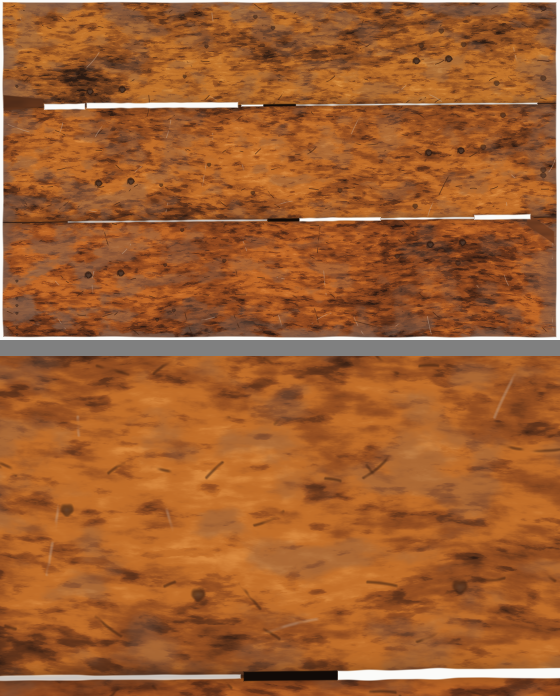
Top, the full canvas; bottom, a detail of the centre.
A Shadertoy shader for this texture:

```glsl
// Worn three-plank wooden table top with open joints, nails, stains and scratches.

const vec3 PAPER  = vec3(0.985, 0.985, 0.975);
const vec3 SOOT   = vec3(0.17, 0.10, 0.07);
const vec3 UMBER  = vec3(0.39, 0.21, 0.11);
const vec3 RUSSET = vec3(0.58, 0.31, 0.135);
const vec3 HONEY  = vec3(0.76, 0.44, 0.17);
const vec3 GOLD   = vec3(0.86, 0.56, 0.27);
const vec3 ASH    = vec3(0.50, 0.37, 0.30);
const vec3 CHALK  = vec3(0.78, 0.68, 0.60);

float hash(vec2 p) {
    vec3 q = fract(p.xyx * vec3(0.1031, 0.1030, 0.0973));
    q += dot(q, q.yzx + 33.33);
    return fract((q.x + q.y) * q.z);
}

float noise(vec2 p) {
    vec2 i = floor(p), f = fract(p);
    f = f * f * (3.0 - 2.0 * f);
    return mix(mix(hash(i), hash(i + vec2(1, 0)), f.x),
               mix(hash(i + vec2(0, 1)), hash(i + vec2(1, 1)), f.x), f.y);
}

float fbm(vec2 p) {
    float sum = 0.0, amp = 0.515;
    for (int i = 0; i < 5; i++) {
        sum += amp * noise(p);
        p = mat2(1.98, 0.12, -0.12, 1.98) * p + 17.3;
        amp *= 0.5;
    }
    return sum;
}

// Coverage of a horizontal bar centred on y
float bar(vec2 p, float x0, float x1, float y, float halfHeight, float aa) {
    float d = max(max(x0 - p.x, p.x - x1), abs(p.y - y) - halfHeight);
    return smoothstep(aa, -aa, d);
}

// One randomly turned, bent and broken stroke in some cells of a grid
float scratches(vec2 p, float cells, float chance, float spread, float seed, float aa) {
    vec2 g = p * cells + seed, id = floor(g);
    vec2 q = fract(g) - 0.5 - 0.3 * (vec2(hash(id + 3.1), hash(id + 7.7)) - 0.5);
    float a = (hash(id + seed) - 0.5) * spread;
    q = mat2(cos(a), -sin(a), sin(a), cos(a)) * q;
    q.y += (hash(id + 5.2) - 0.5) * q.x * q.x;
    float halfLength = 0.08 + 0.24 * hash(id + 9.4);
    float d = length(vec2(max(abs(q.x) - halfLength, 0.0), q.y)) / cells;
    float broken = smoothstep(0.25, 0.65, noise(p * 90.0 + seed));
    return step(hash(id + 1.9), chance) * broken * smoothstep(max(aa, 0.0026), 0.0, d);
}

// Dark iron head with a dull centre
vec3 nail(vec3 col, vec2 q, float radius, float strength) {
    float d = length(q) / radius + 0.5 * (noise(q * 180.0 + 40.0) - 0.5);
    col = mix(col, SOOT, strength * smoothstep(1.35, 0.7, d));
    return mix(col, ASH * 0.8, strength * 0.6 * smoothstep(0.75, 0.3, d));
}

vec3 woodRamp(float t) {
    vec3 c = mix(SOOT, UMBER, smoothstep(-0.3, 0.16, t));
    c = mix(c, RUSSET, smoothstep(0.12, 0.45, t));
    c = mix(c, HONEY, smoothstep(0.40, 0.78, t));
    return mix(c, GOLD, smoothstep(0.78, 1.2, t));
}

vec3 wood(vec2 p, float plank, float edge, float aa) {
    vec2 q = p + plank * vec2(7.3, 3.7);
    q.y += 0.05 * (fbm(q * 3.0) - 0.5);
    float blotch = fbm(q * vec2(3.5, 6.0));
    float figure = fbm(q * vec2(11.0, 36.0) + 31.0);
    float grain = fbm(q * vec2(32.0, 130.0) + 9.0);
    float mottle = fbm(q * vec2(45.0, 65.0) + 140.0);
    float tone = 0.85 * blotch + 0.7 * figure + 0.65 * grain + 0.5 * mottle - 0.75;
    tone += 0.06 * (plank - 1.0);

    // Soft stains, with thin grime gathered inside them and along the rim
    float rim = exp(-edge * 24.0);
    float stain = smoothstep(0.5, 0.76, fbm(q * vec2(3.5, 8.0) + 81.0));
    float grime = fbm(q * vec2(38.0, 110.0) + 55.0);
    tone -= 0.34 * smoothstep(0.54, 0.80, grime + 0.12 * stain + 0.06 * rim);
    tone -= 0.2 * stain + 0.16 * rim;
    vec3 col = woodRamp(tone);
    col *= mix(vec3(1.0, 0.93, 0.90), vec3(1.0, 1.03, 1.0), plank * 0.5);

    // Ashy wear at the rim, in the lower left corner and in faint patches
    float worn = max(rim, exp(-4.0 * length(p - vec2(0.13, 0.1))));
    float dust = fbm(q * vec2(16.0, 28.0) + 5.0);
    col = mix(col, ASH, smoothstep(0.50, 0.72, dust + 0.17 * worn) * (0.3 + 0.5 * worn));

    col = mix(col, UMBER * 0.75, 0.6 * scratches(p, 8.0, 0.3, 3.2, 4.0, aa));
    col = mix(col, UMBER * 0.7, 0.6 * scratches(p, 19.0, 0.35, 1.6, 23.0, aa));
    return mix(col, CHALK, 0.36 * scratches(p, 9.0, 0.25, 5.0, 61.0, aa));
}

void mainImage(out vec4 fragColor, in vec2 fragCoord) {
    float aa = 1.0 / iResolution.y;
    vec2 p = fragCoord * aa;
    float width = iResolution.x * aa;

    // Slightly uneven outline and sloping joints
    float wobble = 0.003 * (noise(p * 12.0) - 0.5);
    vec2 inset = min(p - 0.009, vec2(width - 0.011, 0.993) - p);
    float edge = min(inset.x, inset.y) + wobble;
    float upper = 0.685 + 0.007 * p.x + wobble * 0.4;
    float lower = 0.345 + 0.010 * p.x + wobble * 0.4;
    float plank = step(lower, p.y) + step(upper, p.y);
    vec3 col = wood(p, plank, max(edge, 0.0), aa);

    // Paired nails on every plank, then smaller scattered ones
    for (int i = 0; i < 12; i++) {
        float row = float(i / 4), side = float((i / 2) % 2), twin = float(i % 2);
        float x = 0.26 + 0.95 * side + 0.095 * twin + 0.06 * hash(vec2(row, side));
        float y = 0.19 + row * 0.27 + side * 0.09 + twin * 0.006;
        col = nail(col, p - vec2(x, y), 0.0095, 0.85);
    }
    for (int i = 0; i < 34; i++) {
        vec2 r = vec2(hash(vec2(i, 12)), hash(vec2(i, 47)));
        if (i % 3 == 0) r.x = 0.5 + 0.47 * sign(r.x - 0.5);
        col = nail(col, p - r * vec2(width, 0.98), 0.004 + 0.004 * r.x, 0.55);
    }

    // Joint shadows and dark end patches
    float joint = min(abs(p.y - upper), abs(p.y - lower));
    col *= 1.0 - 0.3 * exp(-joint * 130.0);
    col = mix(col, SOOT, 0.7 * smoothstep(0.0025, 0.0005, joint));
    vec3 stub = mix(SOOT, UMBER, 0.6 + 0.4 * noise(p * vec2(20, 90)));
    col = mix(col, stub, bar(p, 0.01, 0.128, upper + 0.012, 0.024 - 0.1 * p.x, aa));
    col = mix(col, stub * 1.25, bar(p, 1.55, 1.63, lower + 1.08 - 0.7 * p.x, 0.018, aa));

    // Light and darkness seen through the joints
    float rag = 0.002 * (noise(vec2(p.x * 45.0, 2.0)) - 0.5);
    float light = bar(p, 0.13, 0.25, upper, 0.0085 + rag, aa);
    light = max(light, bar(p, 0.255, 0.70, upper + 0.002, 0.0075 + rag, aa));
    light = max(light, bar(p, 0.71, 0.775, upper, 0.0025, aa));
    light = max(light, 0.9 * bar(p, 0.87, 1.58, upper, 0.002 + rag, aa));
    light = max(light, 0.75 * bar(p, 0.20, 0.785, lower, 0.002 + rag, aa));
    light = max(light, bar(p, 0.88, 1.12, lower, 0.005 + rag, aa));
    light = max(light, bar(p, 1.12, 1.40, lower, 0.0025 + rag, aa));
    light = max(light, bar(p, 1.395, 1.56, lower + 0.002, 0.007 + rag, aa));
    col = mix(col, PAPER, light);
    float dark = max(bar(p, 0.775, 0.87, upper, 0.003, aa), bar(p, 0.788, 0.88, lower, 0.0045, aa));
    col = mix(col, SOOT * 0.4, dark);

    fragColor = vec4(mix(PAPER, col, smoothstep(-aa, aa, edge)), 1.0);
}
```
